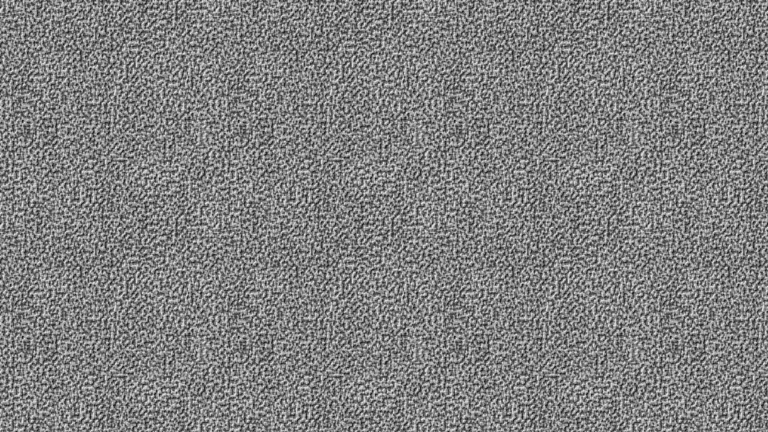
Give the GLSL for this pattern, as a WebGL 1 fragment shader.

```glsl
precision highp float;
// Fine grey crumpled grain on a square tile, two tiles high and 32/9 wide.
// Wrapped gradient noise gives a seamless height of short worms, which is
// thresholded, lit from one side and mottled by upright streaks.

uniform vec2 u_resolution;

float hash(vec2 p) {
    vec3 q = fract(vec3(p.xyx) * 0.1031);
    q += dot(q, q.yzx + 33.33);
    return fract((q.x + q.y) * q.z);
}

vec2 fade(vec2 f) {
    return f * f * f * (f * (f * 6.0 - 15.0) + 10.0);
}

// Value noise that wraps after the given number of cells.
float tiledValue(vec2 uv, vec2 cells, float seed) {
    vec2 p = uv * cells;
    vec2 i = floor(p);
    vec2 f = fade(fract(p));
    vec2 a = mod(i, cells) + seed;
    vec2 b = mod(i + 1.0, cells) + seed;
    return mix(mix(hash(a), hash(vec2(b.x, a.y)), f.x),
               mix(hash(vec2(a.x, b.y)), hash(b), f.x), f.y);
}

// Height ramp of one lattice corner in a random direction.
float cornerRamp(vec2 corner, vec2 offset) {
    float angle = 6.2831853 * hash(corner);
    return dot(vec2(cos(angle), sin(angle)), offset);
}

// Gradient noise that wraps after the given number of cells.
float tiledGradient(vec2 uv, vec2 cells, float seed) {
    vec2 p = uv * cells;
    vec2 i = floor(p);
    vec2 f = fract(p);
    vec2 w = fade(f);
    vec2 a = mod(i, cells) + seed;
    vec2 b = mod(i + 1.0, cells) + seed;
    float low = mix(cornerRamp(a, f),
                    cornerRamp(vec2(b.x, a.y), f - vec2(1.0, 0.0)), w.x);
    float high = mix(cornerRamp(vec2(a.x, b.y), f - vec2(0.0, 1.0)),
                     cornerRamp(b, f - 1.0), w.x);
    return mix(low, high, w.y);
}

// Two octaves of grain, scaled to a spread of about one.
float grainHeight(vec2 uv) {
    float coarse = tiledGradient(uv, vec2(70.0, 62.0), 3.0);
    float fine = tiledGradient(uv, vec2(127.0, 113.0), 211.0);
    return 3.6 * (coarse + 0.4 * fine);
}

// Soft upright oval, wrapped around the tile edges.
float patchGlow(vec2 uv, vec2 center, vec2 radius) {
    vec2 d = (fract(uv - center + 0.5) - 0.5) / radius;
    return exp(-dot(d, d));
}

void main() {
    vec2 uv = fract(gl_FragCoord.xy / u_resolution.y * 2.0);

    // Worms with a sharp light flank and a dark one
    vec2 toLight = vec2(0.0028, -0.0028);
    float height = grainHeight(uv);
    float slope = grainHeight(uv + toLight) - grainHeight(uv - toLight);
    float worm = smoothstep(-1.3, 1.3, height);
    float grey = mix(0.33, 0.68, worm) + 0.09 * slope;

    // Upright streaks
    float mottle = tiledValue(uv, vec2(32.0, 10.0), 5.0) - 0.5;
    mottle += 0.6 * (tiledValue(uv, vec2(13.0, 5.0), 71.0) - 0.5);
    grey += 0.06 * mottle;

    // Small pale worn spots where the gaps are filled in
    float wear = patchGlow(uv, vec2(0.72, 0.28), vec2(0.03, 0.025));
    wear += patchGlow(uv, vec2(0.95, 0.37), vec2(0.02, 0.06));
    grey += 0.12 * wear * (1.0 - worm);

    gl_FragColor = vec4(vec3(clamp(grey, 0.13, 0.86)), 1.0);
}
```
